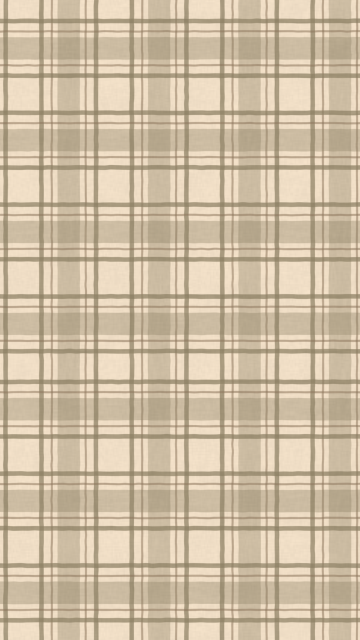
A Shadertoy shader for this pattern:

```glsl
const float THREADS = 768.0;            // threads over the canvas height
const vec2 SETT = vec2(108.5, 110.2);   // size of one plaid repeat
const vec2 FIRST_BAND = vec2(82.5, 58.0);
const float SEAM_Y = 440.0;             // rows below here sit closer
const float SEAM_SHIFT = 7.8;

const vec3 CREAM = vec3(0.94, 0.87, 0.775);
const vec3 TAUPE = vec3(0.55, 0.50, 0.39);
const vec3 BROWN = vec3(0.55, 0.46, 0.36);

float hash(vec2 p) {
    return fract(sin(dot(p, vec2(127.1, 311.7))) * 43758.5453);
}

float noise(vec2 p) {
    vec2 cell = floor(p);
    vec2 f = fract(p);
    f = f * f * (3.0 - 2.0 * f);
    float low = mix(hash(cell), hash(cell + vec2(1.0, 0.0)), f.x);
    float high = mix(hash(cell + vec2(0.0, 1.0)), hash(cell + vec2(1.0, 1.0)), f.x);
    return mix(low, high, f.y);
}

// Signed distance to the centre of the nearest repeat
float repeatCentred(float x, float first, float period) {
    return mod(x - first + 0.5 * period, period) - 0.5 * period;
}

float stripe(float d, float halfWidth, float soft) {
    return 1.0 - smoothstep(halfWidth - soft, halfWidth + soft, abs(d));
}

// One direction of dyed threads: wide band, thin pair, thick pair
vec3 dyeStripes(vec3 cloth, float d, float soft, float wear) {
    float side = abs(d);
    float band = stripe(d, 13.4, soft);
    float thin = stripe(side - 20.4, 1.25, soft);
    float thick = stripe(side - 32.8, 2.7, soft);
    cloth = mix(cloth, TAUPE, 0.36 * band * wear);
    cloth = mix(cloth, BROWN, 0.54 * thin * wear);
    return mix(cloth, TAUPE, 0.72 * thick * wear);
}

void mainImage(out vec4 fragColor, in vec2 fragCoord) {
    float pixel = THREADS / iResolution.y;
    vec2 p = vec2(fragCoord.x, iResolution.y - fragCoord.y) * pixel;
    float soft = max(0.9, 0.6 * pixel);

    // Slightly wavering threads
    vec2 waver = vec2(noise(p * vec2(0.05, 0.12)), noise(p * vec2(0.12, 0.05) + 40.0));
    vec2 q = p + (waver - 0.5) * 0.7;
    q.y += SEAM_SHIFT * step(SEAM_Y, p.y);
    float across = repeatCentred(q.x, FIRST_BAND.x, SETT.x);
    float down = repeatCentred(q.y, FIRST_BAND.y, SETT.y);

    // Uneven dye along each thread direction
    float warpWear = 0.94 + 0.12 * noise(p * vec2(0.4, 0.06));
    float weftWear = 0.94 + 0.12 * noise(p * vec2(0.06, 0.4) + 90.0);
    vec3 cloth = dyeStripes(CREAM, across, soft, warpWear);
    cloth = dyeStripes(cloth, down, soft, weftWear);

    // Woven grain and broad mottling
    float grain = noise(p * vec2(0.55, 0.18)) + noise(p * vec2(0.18, 0.55) + 17.0) - 1.0;
    float mottle = noise(p * 0.04 + 5.0) - 0.5;
    cloth *= 1.0 + 0.022 * grain + 0.015 * mottle;

    fragColor = vec4(clamp(cloth, 0.0, 1.0), 1.0);
}
```
